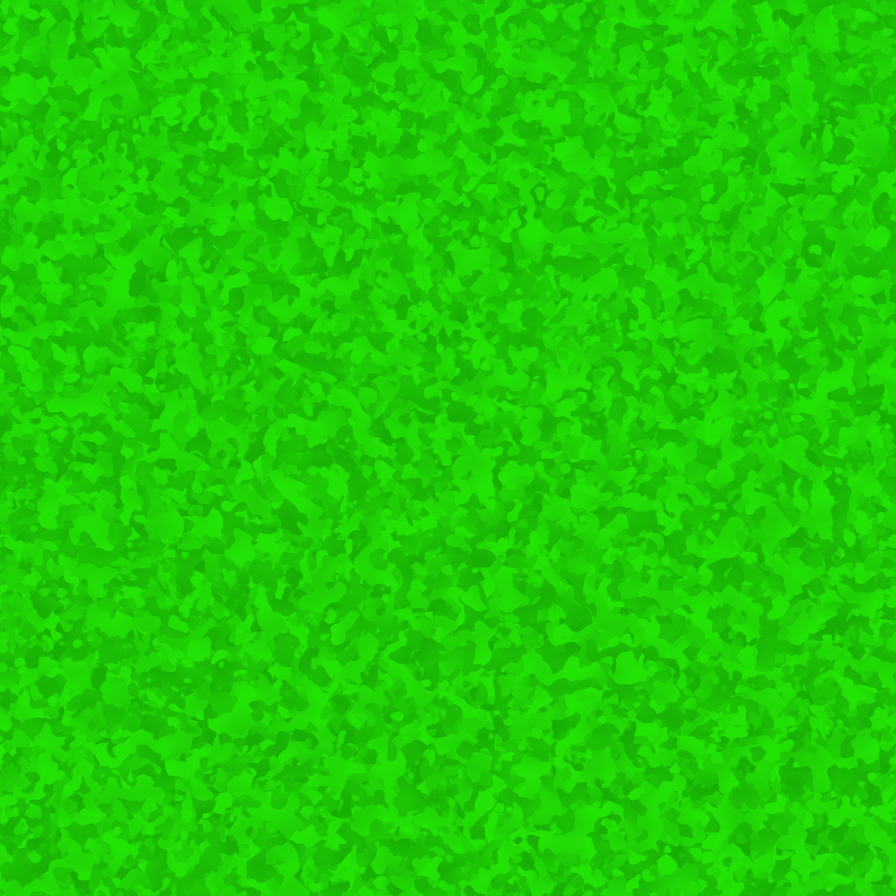
Reproduce this texture procedurally as a three.js fragment shader.

```glsl
varying vec2 vUv;

const vec3 DARK_GREEN = vec3(0.096, 0.685, 0.018);
const vec3 LIGHT_GREEN = vec3(0.134, 0.888, 0.022);

const int LAYERS = 6;             // patch layers painted over the base
const float PATCH_REPEATS = 37.0; // noise cells across the canvas
const float LOBE_REPEATS = 74.0;
const float JAG_REPEATS = 150.0;
const float SHADE_REPEATS = 26.0;
const float LOBE_AMOUNT = 0.42;   // irregularity of the patch outlines
const float JAG_AMOUNT = 0.09;    // fine raggedness of the outlines
const float SHADE_AMOUNT = 0.5;   // soft tone drift inside patches
const float COVER_LEVEL = 0.15;   // higher means smaller patches
const float EDGE_SOFTNESS = 0.05;
const float FIRST_TONE = 0.142;
const float TONE_STEP = 0.618;    // spreads the layer tones evenly
const vec2 LAYER_SHIFT = vec2(0.3719, 0.6137);

vec2 hash2(vec3 p) {
  p = fract(p * vec3(0.1031, 0.1030, 0.0973));
  p += dot(p, p.yzx + 33.33);
  return fract((p.xx + p.yz) * p.zy);
}

// Slope at one lattice corner, wrapped to the repeat count
float cornerSlope(vec2 cell, vec2 offset, float repeats, float seed) {
  vec2 direction = hash2(vec3(mod(cell, repeats), seed)) - 0.4999;
  return dot(normalize(direction), offset);
}

// Tiling gradient noise, about -0.7 to 0.7
float tileNoise(vec2 uv, float repeats, float seed) {
  vec2 p = uv * repeats;
  vec2 cell = floor(p);
  vec2 f = p - cell;
  vec2 blend = f * f * f * (f * (f * 6.0 - 15.0) + 10.0);
  vec2 right = vec2(1.0, 0.0);
  vec2 up = vec2(0.0, 1.0);
  float low = mix(cornerSlope(cell, f, repeats, seed),
                  cornerSlope(cell + right, f - right, repeats, seed), blend.x);
  float high = mix(cornerSlope(cell + up, f - up, repeats, seed),
                   cornerSlope(cell + 1.0, f - 1.0, repeats, seed), blend.x);
  return mix(low, high, blend.y);
}

// Crisp, ragged blobs: 1 inside, 0 outside
float patchMask(vec2 uv, float seed) {
  float height = tileNoise(uv, PATCH_REPEATS, seed)
    + LOBE_AMOUNT * tileNoise(uv + LAYER_SHIFT.yx, LOBE_REPEATS, seed + 3.0)
    + JAG_AMOUNT * tileNoise(uv, JAG_REPEATS, seed + 5.0);
  return smoothstep(-EDGE_SOFTNESS, EDGE_SOFTNESS, height - COVER_LEVEL);
}

// Each layer has its own level with a soft drift
float layerTone(vec2 uv, float layer, float seed) {
  float level = fract(FIRST_TONE + TONE_STEP * layer);
  return level + SHADE_AMOUNT * tileNoise(uv, SHADE_REPEATS, seed + 7.0);
}

void main() {
  float tone = layerTone(vUv, 0.0, 1.0);

  // Paint the patches over one another
  for (int i = 1; i <= LAYERS; i++) {
    float layer = float(i);
    float seed = 1.0 + layer * 11.0;
    vec2 uv = vUv + layer * LAYER_SHIFT;
    tone = mix(tone, layerTone(uv, layer, seed), patchMask(uv, seed));
  }

  gl_FragColor = vec4(mix(DARK_GREEN, LIGHT_GREEN, clamp(tone, 0.0, 1.0)), 1.0);
}
```
